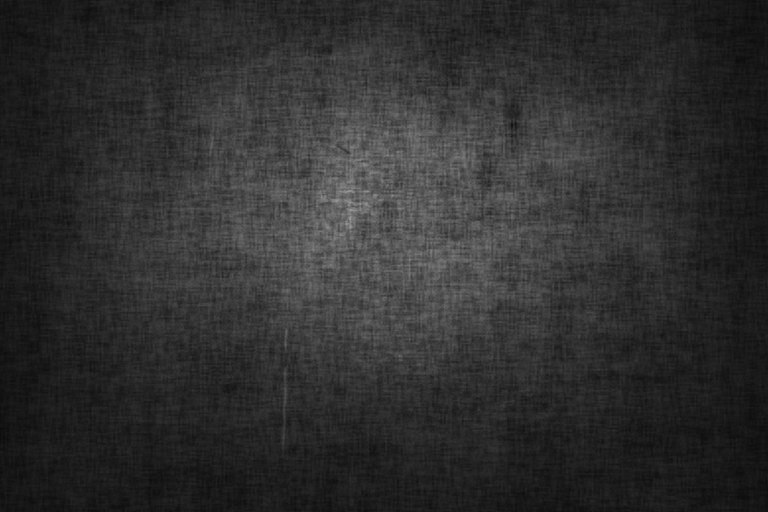
Write a WebGL 2 fragment shader that draws this texture.

```glsl
#version 300 es
precision highp float;
// A dark, worn slate wall lit by a soft off-centre glow.
// An elliptical falloff is multiplied by cloudy stains, streaks and a fine
// crossed weave of stretched value noise; scratches and flakes lie on top.

uniform vec2 u_resolution;
out vec4 outColor;

// Light
const vec2  GLOW_CENTER = vec2(0.505, 0.595);
const vec2  GLOW_RADIUS = vec2(0.325, 0.330);
const float SHADOW_LEVEL = 0.103;
const float GLOW_LEVEL = 0.265;
const float EDGE_SHADE = 0.22;

// Surface
const float CLOUD_AMOUNT = 0.42;
const float STREAK_AMOUNT = 0.30;
const float WEAVE_AMOUNT = 0.34;
const float GRAIN_AMOUNT = 0.26;
const float FLAKE_AMOUNT = 0.30;
const float SCRATCH_WIDTH = 0.0026;

// Stains: centre and radii in canvas fractions, then signed strength
const int STAIN_COUNT = 11;
const vec4 STAINS[STAIN_COUNT] = vec4[](
    vec4(0.670, 0.760, 0.011, 0.040), vec4(0.636, 0.685, 0.011, 0.030),
    vec4(0.705, 0.695, 0.085, 0.035), vec4(0.735, 0.775, 0.065, 0.040),
    vec4(0.455, 0.620, 0.045, 0.080), vec4(0.515, 0.325, 0.070, 0.070),
    vec4(0.215, 0.780, 0.013, 0.090), vec4(0.485, 0.550, 0.030, 0.050),
    vec4(0.160, 0.600, 0.070, 0.120), vec4(0.600, 0.940, 0.110, 0.070),
    vec4(0.250, 0.700, 0.050, 0.035));
const float STAIN_STRENGTH[STAIN_COUNT] = float[](
    -0.28, -0.28, 0.20, 0.17, 0.17, 0.18, -0.24, -0.14, 0.14, -0.12, -0.12);

// Scratches: end points in canvas fractions, then signed strength
const int SCRATCH_COUNT = 4;
const vec4 SCRATCHES[SCRATCH_COUNT] = vec4[](
    vec4(0.373, 0.355, 0.369, 0.110), vec4(0.279, 0.770, 0.272, 0.665),
    vec4(0.265, 0.853, 0.350, 0.875), vec4(0.440, 0.716, 0.456, 0.700));
const float SCRATCH_STRENGTH[SCRATCH_COUNT] = float[](0.55, 0.35, 0.22, -0.35);

// Flaked patches: centre and radii in canvas fractions
const int FLAKE_COUNT = 3;
const vec4 FLAKE_PATCHES[FLAKE_COUNT] = vec4[](
    vec4(0.665, 0.215, 0.110, 0.045), vec4(0.520, 0.310, 0.060, 0.055),
    vec4(0.455, 0.620, 0.050, 0.090));

float hash(vec2 cell) {
    uvec2 q = uvec2(ivec2(cell)) * uvec2(1597u, 3812u);
    uint n = (q.x ^ (q.y * 747u)) * 277803u + 12345u;
    n = (n ^ (n >> 15)) * 739391u;
    n = (n ^ (n >> 13)) * 461845u;
    return float((n ^ (n >> 16)) & 65535u) / 65535.0;
}

float noise(vec2 p) {
    vec2 cell = floor(p), f = fract(p);
    f = f * f * (3.0 - 2.0 * f);
    float low = mix(hash(cell), hash(cell + vec2(1, 0)), f.x);
    float high = mix(hash(cell + vec2(0, 1)), hash(cell + vec2(1, 1)), f.x);
    return mix(low, high, f.y);
}

float fbm(vec2 p) {
    float sum = 0.0, weight = 0.5;
    for (int i = 0; i < 5; i++) {
        sum += weight * noise(p);
        p = mat2(1.6, 1.2, -1.2, 1.6) * p + 17.3;
        weight *= 0.5;
    }
    return sum / 0.97;
}

float softEllipse(vec2 uv, vec4 shape) {
    vec2 d = (uv - shape.xy) / shape.zw;
    return exp(-dot(d, d));
}

float segmentDistance(vec2 p, vec2 a, vec2 b) {
    vec2 ab = b - a;
    return length(p - a - ab * clamp(dot(p - a, ab) / dot(ab, ab), 0.0, 1.0));
}

void main() {
    vec2 uv = gl_FragCoord.xy / u_resolution;
    vec2 aspect = vec2(u_resolution.x / u_resolution.y, 1.0);
    vec2 p = uv * aspect;

    // Broad light, darker toward the left and right borders
    float glow = softEllipse(uv, vec4(GLOW_CENTER, GLOW_RADIUS));
    float light = SHADOW_LEVEL + GLOW_LEVEL * glow;
    light *= 1.0 - EDGE_SHADE * smoothstep(0.36, 0.5, abs(uv.x - 0.49));

    // Clouds and brushed streaks
    float tone = 1.0 + CLOUD_AMOUNT * (fbm(p * 7.0 + 3.0) - 0.5);
    float upright = fbm(p * vec2(38.0, 5.0) + 40.0);
    float level = fbm(p * vec2(5.0, 42.0) + 80.0);
    tone += STREAK_AMOUNT * (upright + level - 1.0);

    // Placed stains with ragged borders
    vec2 ragged = uv + 0.018 * (vec2(fbm(p * 22.0), fbm(p * 22.0 + 60.0)) - 0.5);
    for (int i = 0; i < STAIN_COUNT; i++)
        tone += STAIN_STRENGTH[i] * softEllipse(ragged, STAINS[i]);

    // Crossed threads and grain
    float threads = noise(p * vec2(260.0, 50.0)) + noise(p * vec2(45.0, 270.0));
    tone += WEAVE_AMOUNT * (threads - 1.0);
    tone += GRAIN_AMOUNT * (noise(p * 310.0 + 9.0) - 0.5);

    // Pale flakes, densest inside their patches
    float flakes = smoothstep(0.56, 0.74, fbm(p * vec2(60.0, 115.0) + 21.0));
    float cover = 0.25 * glow;
    for (int i = 0; i < FLAKE_COUNT; i++)
        cover += softEllipse(uv, FLAKE_PATCHES[i]);
    tone += FLAKE_AMOUNT * flakes * cover;

    // Broken scratches
    float width = max(SCRATCH_WIDTH, 0.7 / u_resolution.y);
    float wear = smoothstep(0.2, 0.65, noise(p * 48.0 + 5.0));
    vec2 wobble = 0.003 * vec2(noise(p * 30.0) - 0.5, 0.0);
    for (int i = 0; i < SCRATCH_COUNT; i++) {
        vec4 s = SCRATCHES[i];
        float d = segmentDistance(p + wobble, s.xy * aspect, s.zw * aspect) / width;
        tone += SCRATCH_STRENGTH[i] * wear * exp(-d * d);
    }

    outColor = vec4(vec3(clamp(light * tone, 0.0, 1.0)), 1.0);
}
```
